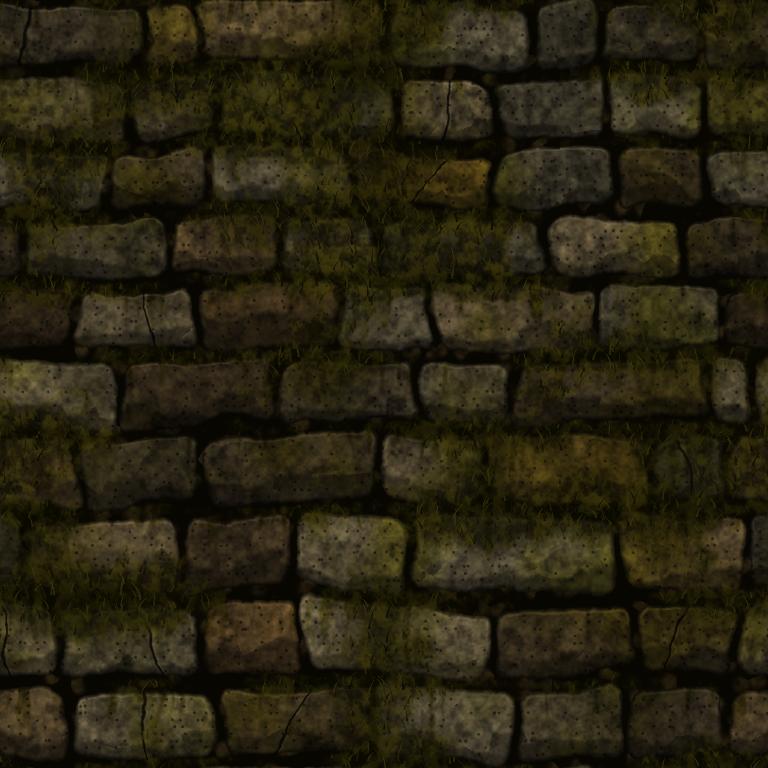
Give the GLSL for this texture, as a WebGL 1 fragment shader.

```glsl
precision highp float;
// Dark, mossy dry-stone wall that tiles: ten uneven courses of rounded stones.
// Each stone is a warped rounded box with a lit upper face and a shaded lower one;
// layered noise spreads moss along the joints, and curved blades grow out of it.
uniform vec2 u_resolution;

#define ROWS 10.0
#define COLS 6.0
#define WIDTH_JITTER 0.74
#define JOINT 0.0045
#define STONE_HALF_HEIGHT 0.0445
#define CORNER 0.016
#define MOSS_START 0.51
#define BLADE_GRID 44.0
#define BLADE_WIDTH 0.0015
#define GRAIN 1.7
#define TAU 6.2831853

const vec3 GAP = vec3(0.030, 0.024, 0.002);
const vec3 GREY_STONE = vec3(0.32, 0.292, 0.215);
const vec3 BROWN_STONE = vec3(0.33, 0.25, 0.14);
const vec3 OLIVE_GLAZE = vec3(0.88, 0.90, 0.45);
const vec3 MOSS_DARK = vec3(0.045, 0.040, 0.0);
const vec3 MOSS_LIGHT = vec3(0.235, 0.21, 0.035);
const vec3 BLADE = vec3(0.30, 0.275, 0.055);

vec2 hash2(vec2 p) {
  return fract(sin(vec2(dot(p, vec2(127.1, 311.7)), dot(p, vec2(269.5, 183.3)))) * 4375.5);
}

// Value noise that repeats over the unit square
float noise(vec2 uv, vec2 freq) {
  vec2 p = uv * freq, i = floor(p), f = fract(p);
  f = f * f * (3.0 - 2.0 * f);
  float a = hash2(mod(i, freq)).x, b = hash2(mod(i + vec2(1, 0), freq)).x;
  float c = hash2(mod(i + vec2(0, 1), freq)).x, d = hash2(mod(i + 1.0, freq)).x;
  return mix(mix(a, b, f.x), mix(c, d, f.x), f.y);
}

float fbm(vec2 uv, vec2 freq) {
  float sum = 0.0, amp = 0.5;
  for (int i = 0; i < 4; i++) {
    sum += amp * noise(uv, freq);
    freq *= 2.0;
    amp *= 0.5;
  }
  return sum;
}

// Cellular noise: x = nearest distance, y = random value of that cell
vec2 cellular(vec2 uv, vec2 freq) {
  vec2 p = uv * freq, base = floor(p), best = vec2(9.0, 0.0);
  for (int j = -1; j <= 1; j++) for (int i = -1; i <= 1; i++) {
    vec2 id = base + vec2(i, j), h = hash2(mod(id, freq) + 7.0);
    float d = length(id + h - p);
    if (d < best.x) best = vec2(d, h.y);
  }
  return best;
}

// Tapered, leaning grass blades; returns coverage and tone
vec2 blades(vec2 uv, float seed, float px) {
  vec2 base = floor(uv * BLADE_GRID), result = vec2(0.0);
  for (int j = -1; j <= 0; j++) for (int i = -1; i <= 1; i++) {
    vec2 id = base + vec2(i, j), key = mod(id, BLADE_GRID) + seed;
    vec2 h = hash2(key), r = hash2(key + 31.7);
    vec2 q = uv - (id + h) / BLADE_GRID;
    float len = mix(0.45, 1.0, r.x) / BLADE_GRID, a = q.y / len;
    float off = abs(q.x - (r.y - 0.5) * 1.9 * len * a * a);
    float w = BLADE_WIDTH * (1.0 - a);
    float cover = (1.0 - smoothstep(w - px * 0.5, w + px * 0.5, off)) * step(0.0, a) * step(a, 1.0);
    if (cover > result.x) result = vec2(cover, mix(0.15, 1.0, h.x) * mix(0.6, 1.0, a));
  }
  return result;
}

// Position of the joint left of stone i, in stone widths
float jointAt(float i, float row) {
  return i + WIDTH_JITTER * (hash2(vec2(mod(i, COLS), row + 40.0)).x - 0.5);
}

void main() {
  vec2 uv = gl_FragCoord.xy / u_resolution;
  float px = 1.0 / u_resolution.y;

  // Rough outlines, then courses that grow taller toward top and bottom
  vec2 p = uv + 0.015 * (vec2(noise(uv, vec2(20.0)), noise(uv + 0.35, vec2(20.0))) - 0.5)
              + 0.006 * (vec2(fbm(uv, vec2(75.0)), fbm(uv + 0.6, vec2(75.0))) - 0.47);
  float y = p.y + 0.027 + 0.003 * sin(TAU * 2.0 * p.x);
  float course = ROWS * (y + 0.018 * cos(TAU * y)) + 0.5;
  float v = fract(course) - 0.5, row = mod(floor(course), ROWS);

  // Find the stone and its own random values
  float k = (p.x + hash2(vec2(row, 3.0)).y) * COLS, i = floor(k);
  if (k < jointAt(i, row)) i -= 1.0;
  else if (k >= jointAt(i + 1.0, row)) i += 1.0;
  float left = jointAt(i, row), right = jointAt(i + 1.0, row);
  vec2 id = vec2(mod(i, COLS), row), r = hash2(id + 11.0), s = hash2(id + 53.0);
  vec2 q = vec2((k - 0.5 * (left + right)) / COLS, v / ROWS);

  // Tilted, tapered rounded box
  vec2 t = vec2(q.x * (1.0 + (r.x - 0.4) * 3.5 * q.y), q.y + (r.y - 0.5) * 0.14 * q.x);
  vec2 halfSize = vec2(0.5 * (right - left) / COLS - JOINT, STONE_HALF_HEIGHT - 0.006 * s.x);
  vec2 e = abs(t) - halfSize + CORNER;
  float d = length(max(e, 0.0)) + min(max(e.x, e.y), 0.0) - CORNER;
  float stone = 1.0 - smoothstep(-px, px, d);

  // Stone surface: chipped facets, lower shade, grain and pits
  float grain = fbm(uv, vec2(90.0)) - 0.47, patches = fbm(uv, vec2(14.0)) - 0.47;
  float speck = noise(uv, vec2(260.0)) - 0.5;
  vec2 chip = cellular(p, vec2(24.0));
  float ridge = -0.019 + 0.014 * (s.y - 0.5) + 0.022 * (chip.y - 0.5) + 0.03 * patches;
  float tone = mix(0.56, 1.0, smoothstep(-0.005, 0.004, q.y - ridge));
  tone *= mix(0.55, 1.08, r.y) * (0.88 + 0.2 * chip.y);
  tone *= 1.0 + GRAIN * (0.7 * grain + 0.16 * speck) + 0.7 * patches;
  tone *= mix(0.42, 1.0, smoothstep(0.0, 0.0065, -d));
  vec2 pit = cellular(uv, vec2(110.0));
  tone *= 1.0 - 0.5 * step(0.8, pit.y) * (1.0 - smoothstep(0.12, 0.3, pit.x));

  // Rim light on the upper edge, and a jagged crack in some stones
  tone += 0.24 * (1.0 - smoothstep(0.0008, 0.0026, abs(d + 0.0045))) * smoothstep(0.1, 0.35, v) * (0.4 + s.x);
  float crack = t.x - (r.x - 0.5) * 0.06 - (s.y - 0.5) * 2.0 * t.y - 0.02 * patches;
  float cracked = step(0.8, s.x);
  tone *= 1.0 - 0.75 * cracked * (1.0 - smoothstep(0.0005, 0.0012 + px, abs(crack)));
  tone *= 1.0 + 0.22 * cracked * (1.0 - smoothstep(0.0, 0.0025, abs(crack - 0.0035)));
  float drip = noise(p, vec2(120.0, 12.0));
  float stain = smoothstep(0.6, 0.9, drip) * smoothstep(-0.15, 0.35, v);
  vec3 stoneColor = mix(GREY_STONE, BROWN_STONE, s.y * s.y) * tone;
  float glaze = max(stain, smoothstep(-0.12, 0.22, fbm(uv + 0.7, vec2(9.0)) - 0.5));
  stoneColor *= mix(vec3(1.0), OLIVE_GLAZE, glaze) * (1.0 - 0.2 * stain);

  // Black joints with dim rubble wedged inside
  vec2 rubble = cellular(p, vec2(42.0));
  float lump = step(0.68, rubble.y) * (1.0 - smoothstep(0.2, 0.6, rubble.x));
  vec3 color = GAP + BROWN_STONE * 0.36 * lump * (0.7 + 2.0 * grain);
  color = mix(color, stoneColor, stone);

  // Moss on ledges, running down the faces, with grass over it
  float ledge = smoothstep(0.14, 0.5, v) + smoothstep(0.36, 0.5, -v);
  float growth = fbm(uv + 0.23, vec2(7.0, 9.0)) + 0.19 * ledge + 0.09 * (drip - 0.5) + 0.25 * grain;
  float moss = smoothstep(MOSS_START, MOSS_START + 0.18, growth);
  float fuzz = smoothstep(0.28, 0.68, fbm(uv + 0.5, vec2(80.0)) + 0.15 * speck);
  float lit = mix(0.5, 0.85, smoothstep(-0.012, 0.008, -d)) * (0.9 + 1.2 * patches);
  color = mix(color, mix(MOSS_DARK, MOSS_LIGHT, fuzz * lit), moss * mix(0.72, 0.85, fuzz));
  for (int n = 0; n < 4; n++) {
    vec2 blade = blades(uv + float(n) * 0.317, float(n) * 60.0, px);
    color = mix(color, BLADE * blade.y, blade.x * 0.85 * smoothstep(0.54, 0.70, growth));
  }
  gl_FragColor = vec4(color, 1.0);
}
```
